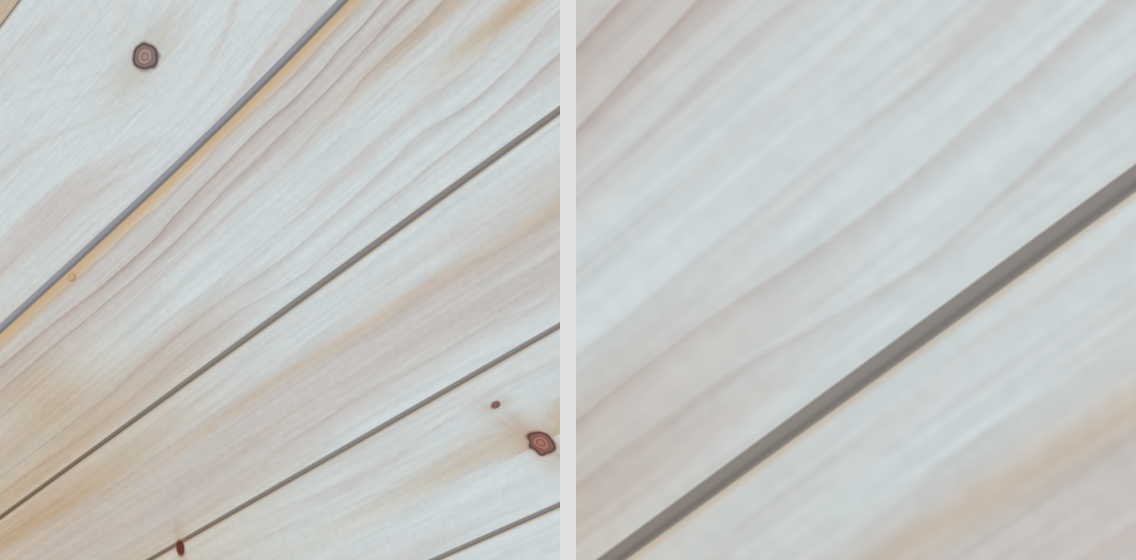
Left, the full canvas; right, a detail of the centre.
Reproduce this texture procedurally as a Shadertoy shader.

```glsl
// Pale pine boards fanning out from a point beyond the lower left corner.
// Slope about that point tells the boards apart and carries the grain;
// stains, growth rings, knots and shaded seams are layered over a cool base.

#define FAN_ORIGIN vec2(-1.45, -0.98)
#define PALE vec3(0.805, 0.838, 0.842)
#define ROSE vec3(0.765, 0.735, 0.715)
#define TAN vec3(0.745, 0.645, 0.525)
#define RING_COLOR vec3(0.645, 0.555, 0.525)
#define SEAM_COLOR vec3(0.545, 0.525, 0.505)
#define RING_FREQ 38.0
#define FIBRE 0.035

// Slope and half width of each seam, from the top left board down
const vec2 SEAMS[5] = vec2[5](vec2(1.333, 0.003), vec2(0.960, 0.0075),
    vec2(0.728, 0.0062), vec2(0.571, 0.0045), vec2(0.4404, 0.0042));

float hash(vec2 p) {
    vec3 q = fract(vec3(p.xyx) * 0.1031);
    q += dot(q, q.yzx + 33.33);
    return fract((q.x + q.y) * q.z);
}

float noise(vec2 p) {
    vec2 i = floor(p), f = fract(p);
    f = f * f * (3.0 - 2.0 * f);
    return mix(mix(hash(i), hash(i + vec2(1, 0)), f.x),
               mix(hash(i + vec2(0, 1)), hash(i + vec2(1, 1)), f.x), f.y);
}

float fbm(vec2 p) {
    float sum = 0.0, amp = 0.5;
    for (int i = 0; i < 4; i++) {
        sum += amp * noise(p);
        p = p * 2.03 + 17.1;
        amp *= 0.5;
    }
    return sum;
}

// Soft bump of the given centre and width
float bump(float x, float centre, float width) {
    float d = (x - centre) / width;
    return exp(-d * d);
}

// Knot with a dark rim, a lighter heart and a stain drawn out along the grain
vec3 knot(vec3 col, vec2 p, vec2 centre, vec2 radii, float angle, vec3 tint, float stain) {
    float c = cos(angle), s = sin(angle);
    vec2 q = mat2(c, -s, s, c) * (p - centre) / radii;
    float d = length(q) + 0.25 * (noise(p * 90.0) - 0.5);
    float edge = 0.12 + 1.5 / (iResolution.y * radii.y);
    float halo = exp(-q.x * q.x / 14.0 - q.y * q.y / 1.8) * (0.4 + fbm(q * vec2(0.7, 2.5)));
    col = mix(col, mix(TAN, tint, 0.25), clamp(stain * halo, 0.0, 1.0));
    vec3 wood = tint * (1.12 - 0.45 * bump(d, 0.88, 0.2) + 0.12 * sin(d * 19.0));
    return mix(col, wood, 1.0 - smoothstep(1.0 - edge, 1.0 + edge, d));
}

void mainImage(out vec4 fragColor, in vec2 fragCoord) {
    vec2 p = fragCoord / iResolution.xy;
    float px = 1.0 / iResolution.y;

    // Fan coordinates: slope across the grain, reach along it
    vec2 ray = p - FAN_ORIGIN;
    float slope = ray.y / ray.x, reach = length(ray);
    slope += 0.0065 * sin(5.0 * p.x) * bump(slope, 0.96, 0.05);
    float board = 0.0;
    for (int i = 0; i < 5; i++) board += step(slope, SEAMS[i].x);
    float first = float(board == 1.0), second = float(board == 2.0);
    float third = float(board == 3.0), fourth = float(board == 4.0);

    // Grain swerves around the two large knots
    vec2 toA = p - vec2(0.26, 0.898), toB = p - vec2(0.966, 0.208);
    float grain = slope + 0.012 * (noise(vec2(slope * 9.0, reach * 3.5)) - 0.5);
    grain += 0.10 * first * exp(-dot(toA, toA) * 30.0);
    grain += 0.02 * fourth * exp(-dot(toB, toB) * 300.0) * sign(toB.y - 0.5 * toB.x);

    // Cloudy base, warmer toward the lower left
    float cloud = fbm(vec2(grain * 32.0 + board * 9.0, reach * 2.2));
    float warm = 1.0 - smoothstep(0.05, 0.72, length(p * vec2(1.0, 1.15)));
    vec3 col = mix(PALE, ROSE, smoothstep(0.40, 0.85, cloud) * 0.75);
    col = mix(col, TAN, warm * (0.3 + cloud) * 0.85);
    col = mix(col, TAN, float(board == 0.0) * 0.7);

    // Broad stains of each board
    float streaky = 0.35 + 1.1 * fbm(vec2(grain * 90.0, reach * 2.5));
    float rose = third * smoothstep(0.69, 0.655, grain) * smoothstep(0.575, 0.61, grain);
    rose = max(rose, second * bump(grain, 0.905, 0.045));
    col = mix(col, ROSE, clamp(rose * streaky, 0.0, 1.0) * 0.85);
    float tan = third * bump(grain, 0.664, 0.008) * 0.4;
    tan += second * bump(grain, 0.826, 0.011) * smoothstep(0.72, 0.92, p.x) * 0.9;
    tan += second * bump(grain, 0.868, 0.009) * smoothstep(0.45, 0.75, p.x) * 0.55;
    tan += second * bump(length((p - vec2(0.08, 0.29)) * vec2(1.0, 1.4)), 0.0, 0.09) * 0.5;
    tan += fourth * bump(grain, 0.508, 0.012) * smoothstep(0.45, 0.8, p.x) * 0.6;
    col = mix(col, TAN, clamp(tan * streaky, 0.0, 1.0));

    // Growth rings: slow darkening with a sharp end
    float wave = fbm(vec2(grain * 7.0 + board * 5.0, reach * 2.0));
    float ring = fract(grain * RING_FREQ + 2.2 * wave);
    ring = pow(ring, 4.0) * (1.0 - smoothstep(0.88, 1.0, ring));
    float strength = second * (0.16 + 0.75 * bump(grain, 0.905, 0.035) + 0.4 * bump(grain, 0.772, 0.022));
    strength += 0.10 * first + 0.18 * third + 0.12 * fourth;
    col = mix(col, RING_COLOR, ring * strength * (0.5 + noise(vec2(grain * 30.0, reach * 4.0))));

    // Fine fibres and faint mottling
    col += FIBRE * (noise(vec2(slope * 330.0, reach * 9.0)) - 0.5);
    col += 0.018 * (noise(p * 130.0) - 0.5);

    // Knots and pin marks
    col = knot(col, p, vec2(0.260, 0.898), vec2(0.026, 0.024), 0.9, vec3(0.53, 0.46, 0.44), 0.38);
    col = knot(col, p, vec2(0.966, 0.208), vec2(0.027, 0.019), -0.6, vec3(0.54, 0.38, 0.34), 0.55);
    col = knot(col, p, vec2(0.885, 0.277), vec2(0.008, 0.006), 0.4, vec3(0.48, 0.34, 0.30), 0.3);
    col = knot(col, p, vec2(0.128, 0.505), vec2(0.008, 0.007), 0.7, vec3(0.66, 0.53, 0.45), 0.3);

    // Seams: a tan lip below each shadowed groove, narrower at lower left
    for (int i = 0; i < 5; i++) {
        float d = (slope - SEAMS[i].x) * ray.x * inversesqrt(1.0 + SEAMS[i].x * SEAMS[i].x);
        float wide = float(i == 1);
        float halfWidth = SEAMS[i].y * mix(mix(0.5, 0.85, wide), 1.0, smoothstep(0.0, 0.7, p.x));
        float lip = smoothstep(-halfWidth - mix(0.007, 0.032, wide), -halfWidth, d) * step(d, 0.0);
        col = mix(col, mix(TAN, vec3(0.79, 0.67, 0.51), wide), lip * mix(0.55, 0.95, wide));
        vec3 shade = mix(SEAM_COLOR, vec3(0.58, 0.58, 0.615), wide * smoothstep(-0.006, 0.002, d));
        shade = mix(shade, vec3(0.46, 0.37, 0.28), warm * 0.75 * (1.0 - wide));
        shade *= 1.0 - 0.13 * bump(d, -0.5 * halfWidth, 0.4 * halfWidth);
        float groove = 1.0 - smoothstep(halfWidth - px, halfWidth + px + 0.001, abs(d));
        col = mix(col, shade, groove);
    }
    col = knot(col, p, vec2(0.322, 0.021), vec2(0.014, 0.007), 1.7, vec3(0.38, 0.19, 0.16), 0.35);

    fragColor = vec4(clamp(col, 0.0, 1.0), 1.0);
}
```
